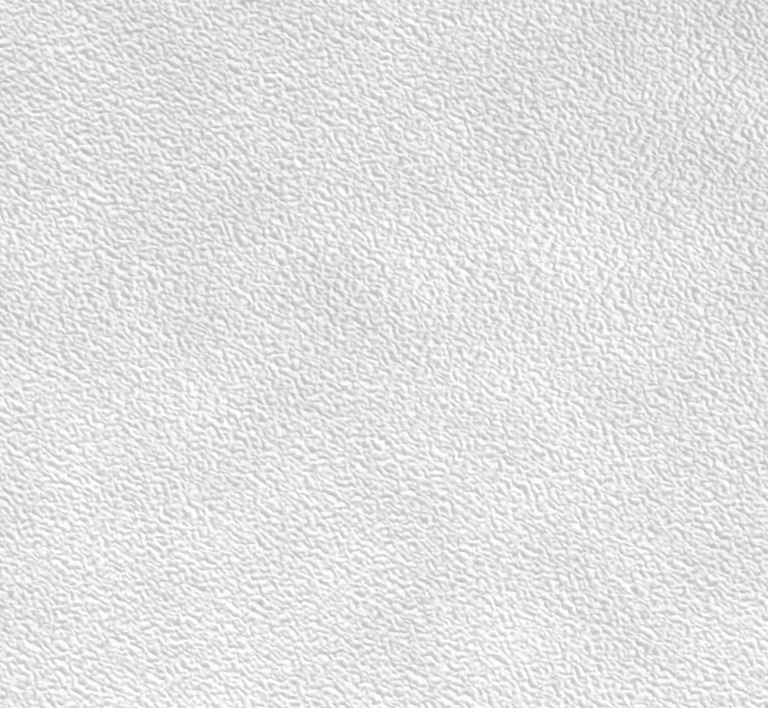
A WebGL 1 fragment shader for this texture:

```glsl
precision highp float;
// Draws a white embossed wall coating: small crisp lumps parted by short grey creases.
// A lightly warped gradient-noise height field is lit from the upper right by its slope,
// then tinted near white over a broad, uneven fall of light.

uniform vec2 u_resolution;

const vec2 RIDGE_AXIS = vec2(0.85, -0.527);   // lumps run down to the right
const float GRAIN_COUNT = 166.0;              // noise cells across the width
const float RIDGE_STRETCH = 0.77;
const float SLOPE_REACH = 0.26;               // half the slope step, in cells
const float RELIEF_CONTRAST = 0.126;
const float CREASE_SHADE = 0.07;
const float BRIGHTEST = 0.99;
const vec3 PAINT_TINT = vec3(1.0, 1.004, 0.993);

// Random unit direction for a lattice point
vec2 hashDirection(vec2 cell) {
  vec3 h = fract(cell.xyx * vec3(0.1031, 0.1030, 0.0973));
  h += dot(h, h.yzx + 33.33);
  return normalize(fract((h.xx + h.yz) * h.zy) * 2.0 - 0.9999);
}

float cornerSlope(vec2 cell, vec2 local, vec2 corner) {
  return dot(hashDirection(cell + corner), local - corner);
}

float gradientNoise(vec2 p) {
  vec2 cell = floor(p);
  vec2 f = fract(p);
  vec2 blend = f * f * f * (f * (f * 6.0 - 15.0) + 10.0);
  float low = mix(cornerSlope(cell, f, vec2(0.0, 0.0)),
                  cornerSlope(cell, f, vec2(1.0, 0.0)), blend.x);
  float high = mix(cornerSlope(cell, f, vec2(0.0, 1.0)),
                   cornerSlope(cell, f, vec2(1.0, 1.0)), blend.x);
  return mix(low, high, blend.y);
}

// Lumps with rounded tops and steeper valleys, on wider swells, with faint wrinkles
float plasterHeight(vec2 p) {
  float lumps = gradientNoise(p);
  float swells = gradientNoise(p * 0.53 + 53.9);
  float wrinkles = gradientNoise(p * 1.83 + 37.4);
  return lumps - 0.5 * lumps * lumps + 0.4 * swells + 0.2 * wrinkles;
}

// Bends the lattice so that lumps vary in size and course
vec2 warpGrain(vec2 p, float amount) {
  vec2 bend = vec2(gradientNoise(p * 0.43 + 11.7), gradientNoise(p * 0.43 + 71.3));
  return p + amount * bend;
}

// Turns slope into a soft-limited tone, so lit and shaded faces look crisp
float softLimit(float x) {
  return x / sqrt(1.0 + 0.75 * x * x);
}

// Broad light: dimmer toward the top, with cloudy patches of two sizes
float ambientLight(vec2 uv) {
  float clouds = 0.034 * gradientNoise(uv * 2.3 + 5.2);
  float patches = 0.03 * gradientNoise(uv * 9.0 + 47.6);
  return 0.915 - 0.052 * uv.y + clouds + patches;
}

void main() {
  vec2 uv = gl_FragCoord.xy / u_resolution;
  vec2 canvas = gl_FragCoord.xy / u_resolution.x;

  // Grain frame: x along the ridges, y toward the light
  vec2 lightAxis = vec2(-RIDGE_AXIS.y, RIDGE_AXIS.x);
  vec2 grain = vec2(dot(canvas, RIDGE_AXIS) * RIDGE_STRETCH, dot(canvas, lightAxis));
  grain = warpGrain(grain * GRAIN_COUNT + 200.0, 0.55);

  // Slope along a light direction that drifts over the wall, steeper at the top right
  float drift = 0.5 * gradientNoise(canvas * 3.0 + 19.0) + 0.6 * uv.x * uv.y;
  vec2 reach = SLOPE_REACH * normalize(vec2(drift, 1.0));
  float behind = plasterHeight(grain - reach);
  float ahead = plasterHeight(grain + reach);
  float slope = (behind - ahead) / (2.0 * SLOPE_REACH);

  // Relief and crease shading over the broad light
  float tone = ambientLight(uv) + RELIEF_CONTRAST * softLimit(slope);
  tone += CREASE_SHADE * 0.5 * (behind + ahead);
  gl_FragColor = vec4(clamp(tone * PAINT_TINT, 0.0, BRIGHTEST), 1.0);
}
```
